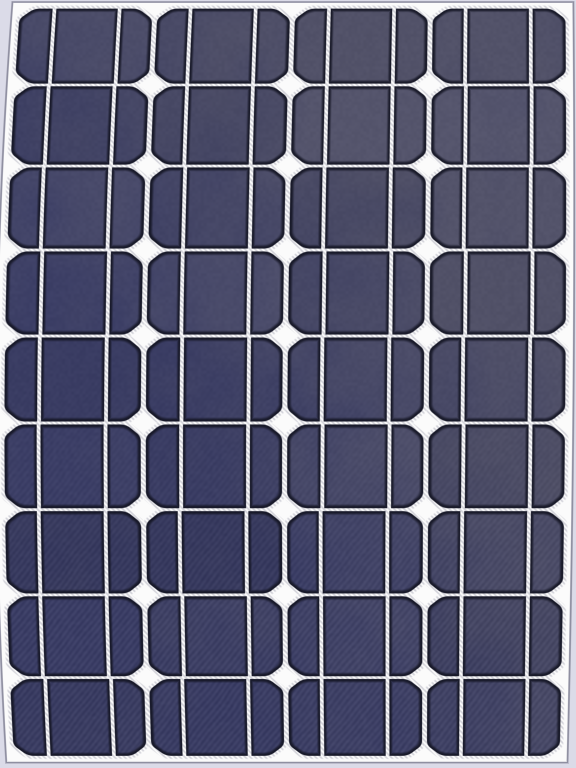
This pattern is drawn by a Shadertoy shader. Its source:

```glsl
// Solar panel: 4 x 9 chamfered blue cells with paired busbars, seen through a slight barrel lens.

const vec2 GRID = vec2(4.0, 9.0);
const vec2 PITCH = vec2(0.1842, 0.1133);    // cell spacing, canvas height = 1
const vec2 HALF_GAP = vec2(0.0033, 0.0019);
const vec2 CHAMFER = vec2(0.0247, 0.0200);
const float BAR_OFFSET = 0.0436;
const float BAR_HALF_WIDTH = 0.0025;

const vec3 WHITE = vec3(0.985);
const vec3 BRAID_GREY = vec3(0.70, 0.70, 0.75);
const vec3 FRAME_GREY = vec3(0.56, 0.56, 0.63);
const vec3 FRAME_PALE = vec3(0.86, 0.86, 0.91);
const vec3 CELL_BLUE = vec3(0.225, 0.235, 0.385);
const vec3 CELL_GREY = vec3(0.325, 0.325, 0.415);
const vec3 EDGE_DARK = vec3(0.075, 0.080, 0.135);

float hash(vec2 p) {
    vec3 q = fract(p.xyx * 0.1031);
    q += dot(q, q.yzx + 33.33);
    return fract((q.x + q.y) * q.z);
}

float noise(vec2 p) {
    vec2 i = floor(p), f = fract(p);
    f = f * f * (3.0 - 2.0 * f);
    return mix(mix(hash(i), hash(i + vec2(1, 0)), f.x),
               mix(hash(i + vec2(0, 1)), hash(i + vec2(1, 1)), f.x), f.y);
}

float smoothMax(float a, float b, float k) {
    float h = max(k - abs(a - b), 0.0) / k;
    return max(a, b) + 0.25 * h * h * k;
}

float cover(float d, float px) {
    return smoothstep(0.8 * px, -0.8 * px, d);
}

// Lens-bent canvas position to grid position, centred on the panel
vec2 panelGrid(vec2 p) {
    float bend = p.y * p.y;
    float centre = -0.0039 + 0.0078 * p.y + 0.026 * bend;
    float x = (p.x - centre) / (PITCH.x - 0.021 * bend);
    float y = (p.y - 0.0059) / PITCH.y;
    return vec2(x, y + 0.00195 * y * y + 0.0024 * y * y * y);
}

// Signed distance to a rectangle with softly cut corners
float cellDistance(vec2 local) {
    vec2 inset = 0.5 * PITCH - abs(local);
    vec2 side = HALF_GAP - inset;
    float cut = (1.0 - dot(inset, 1.0 / CHAMFER)) / length(1.0 / CHAMFER);
    return smoothMax(max(side.x, side.y), cut, 0.005);
}

float busbarDistance(float x) {
    return abs(abs(x) - BAR_OFFSET) - BAR_HALF_WIDTH;
}

// White wire with fine twisted strands
vec3 braid(vec2 p, float amount) {
    float strand = 0.5 + 0.5 * sin(960.0 * (p.x + p.y));
    return mix(WHITE, BRAID_GREY, amount * strand);
}

vec3 cellColor(vec2 p, vec2 id) {
    float grey = smoothstep(-0.45, 0.55, 1.1 * p.x + 0.8 * p.y);
    grey += 0.30 * (hash(id + 7.0) - 0.5) + 0.25 * (noise(p * 22.0) - 0.5);
    vec3 color = mix(CELL_BLUE, CELL_GREY, clamp(grey, 0.0, 1.0));
    color *= 0.96 + 0.08 * hash(id + 3.0);

    // Diagonal grain, stronger in the lower rows
    float grain = sin(780.0 * (p.x - 0.8 * p.y) + 3.0 * noise(p * 30.0));
    color += 0.018 * grain * smoothstep(0.10, -0.35, p.y);
    return color + 0.02 * (noise(p * 260.0) - 0.5);
}

vec3 backing(vec2 p, vec2 grid, float cell, float px) {
    float gap = 1.0 - smoothstep(0.003, 0.006, cell);
    vec3 color = braid(p, 0.55 * gap);
    vec2 rim = (abs(grid) - 0.5 * GRID - vec2(0.04, 0.07)) * PITCH;
    float frame = max(rim.x, rim.y);
    color = mix(color, FRAME_PALE, cover(-frame, px));
    return mix(color, FRAME_GREY, cover(abs(frame) - 0.0012, px));
}

void mainImage(out vec4 fragColor, in vec2 fragCoord) {
    float px = 1.0 / iResolution.y;
    vec2 p = (fragCoord - 0.5 * iResolution.xy) * px;
    vec2 grid = panelGrid(p);
    vec2 tiled = grid + 0.5 * GRID;
    vec2 id = clamp(floor(tiled), vec2(0.0), GRID - 1.0);
    vec2 local = (tiled - id - 0.5) * PITCH;

    float cell = cellDistance(local);
    float bar = busbarDistance(local.x + 0.003 * (hash(id) - 0.5));

    // Silicon, darkened beside its rim and busbars
    vec3 silicon = cellColor(p, id);
    float shade = max(smoothstep(-0.0065, -0.0015, cell), smoothstep(0.0055, 0.001, bar));
    silicon = mix(silicon, EDGE_DARK, 0.88 * shade);
    silicon = mix(silicon, braid(p, 0.55), cover(bar, px));

    vec3 color = mix(backing(p, grid, cell, px), silicon, cover(cell, px));
    fragColor = vec4(color, 1.0);
}
```
